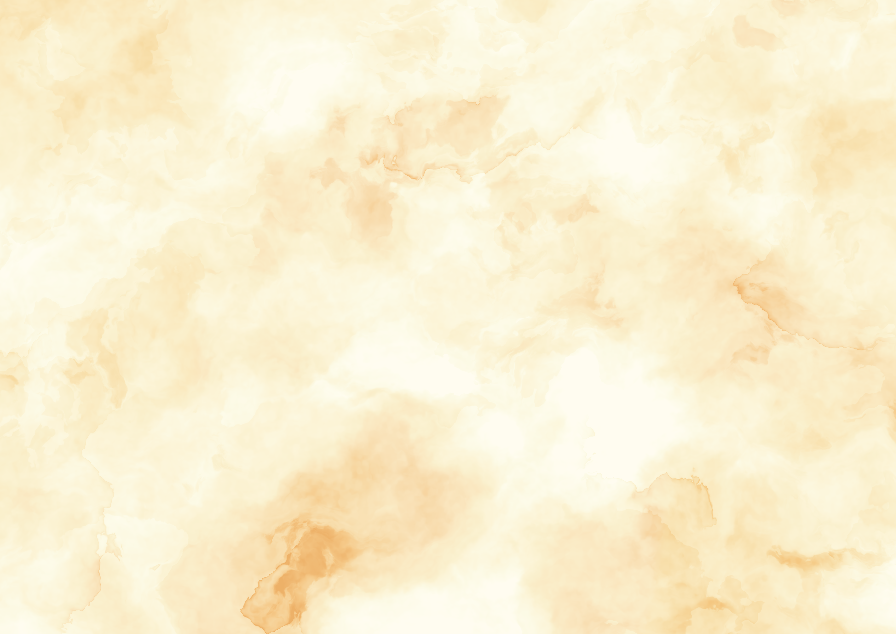
Write a WebGL 2 fragment shader that draws this texture.

```glsl
#version 300 es
precision highp float;
// Pale cream and amber watercolour washes with soft clouds, small blots and dried, hard-edged pools.
#define BASE_TONE 1.08
#define CLOUD_SCALE 3.7
#define CLOUD_CONTRAST 1.08
#define WASH_SCALE 4.2
#define WASH_STRENGTH 0.85
#define POOL_SCALE 3.8
#define POOL_STRENGTH 2.1
#define RIM_STRENGTH 1.1
#define BLOT_STRENGTH 1.5
#define WARP 0.08
#define BAND_ANGLE 0.3
#define GRAIN 0.34

uniform vec2 u_resolution;
out vec4 fragColor;

vec3 hash3(vec2 p) {
    vec3 q = fract(p.xyx * vec3(0.1031, 0.1030, 0.0973));
    q += dot(q, q.yxz + 33.33);
    return fract((q.xxy + q.yzz) * q.zyx);
}

// Smooth cellular noise: jittered cell values blended by distance, centred on zero
float cells(vec2 p) {
    vec2 id = floor(p), f = p - id;
    float sum = 0.0, total = 0.0;
    for (int y = -1; y <= 1; y++)
    for (int x = -1; x <= 1; x++) {
        vec2 o = vec2(x, y);
        vec3 h = hash3(id + o + 200.0);
        vec2 d = o + 0.15 + 0.7 * h.xy - f;
        float w = exp(-8.0 * dot(d, d));
        sum += w * (h.z - 0.5);
        total += w;
    }
    return sum / total;
}

// Layered cells, each octave turned and shifted
float clouds(vec2 p) {
    float sum = 0.0, amp = 1.0;
    for (int i = 0; i < 6; i++) {
        sum += amp * cells(p);
        p = mat2(1.62, 1.22, -1.22, 1.62) * p + 17.3;
        amp *= 0.54;
    }
    return sum;
}

// Colour ramp from bare paper to concentrated pigment
vec3 pigment(float tone) {
    vec3 ramp[8] = vec3[8](
        vec3(1.00, 0.99, 0.94), vec3(0.99, 0.98, 0.90), vec3(0.99, 0.96, 0.85),
        vec3(0.98, 0.94, 0.80), vec3(0.98, 0.91, 0.74), vec3(0.97, 0.87, 0.66),
        vec3(0.96, 0.79, 0.52), vec3(0.93, 0.70, 0.40));
    float t = clamp(tone + 1.0, 0.0, 6.999);
    int i = int(t);
    return mix(ramp[i], ramp[i + 1], t - float(i));
}

void main() {
    vec2 uv = gl_FragCoord.xy / u_resolution;
    vec2 p = gl_FragCoord.xy / u_resolution.y;

    // Bleeding distortion and a gentle slant
    vec2 bleed = vec2(clouds(p * 4.0 + 3.7), clouds(p * 4.0 + 41.2));
    vec2 q = p + WARP * bleed;
    float c = cos(BAND_ANGLE), s = sin(BAND_ANGLE);
    vec2 slant = mat2(c, -s, s, c) * q * vec2(0.85, 1.15);

    // Broad clouds, heavier toward the foot and right side
    float tone = BASE_TONE + CLOUD_CONTRAST * clouds(slant * CLOUD_SCALE + 8.4) / 0.287;
    tone += 0.8 * smoothstep(0.35, 0.0, uv.y) - 0.2 + 0.5 * (uv.x - 0.5);

    // Overlapping washes whose borders run from soft to crisp
    for (int i = 0; i < 3; i++) {
        vec2 shift = vec2(23.1, 11.7) * float(i + 1);
        float softness = smoothstep(-0.3, 0.15, cells(p * 3.5 + shift.yx));
        float h = clouds(slant * WASH_SCALE + shift);
        tone += WASH_STRENGTH * (smoothstep(0.0, mix(0.03, 0.4, softness), h) - 0.45);
    }

    // Dried pools: dark at the border, fading inward, with a thin rim
    float h = clouds(q * POOL_SCALE + 61.3) - 0.06;
    float place = cells(p * 2.6 + 29.6) + 0.16 * smoothstep(0.5, 0.1, uv.y);
    float gate = smoothstep(0.06, 0.3, place);
    float edge = smoothstep(0.0, 0.02, h);
    tone += gate * POOL_STRENGTH * edge * exp(-6.0 * max(h, 0.0));
    tone += gate * RIM_STRENGTH * exp(-abs(h - 0.012) / 0.012);

    // Small torn blots gathered in loose patches
    float blot = smoothstep(0.24, 0.5, clouds(slant * 11.0 + 90.7));
    tone += BLOT_STRENGTH * blot * smoothstep(-0.05, 0.2, cells(p * 3.2 + 53.9));

    // Paper grain and a faint rosy drift in the deeper tones
    tone += GRAIN * (cells(p * 110.0) + cells(p * 45.0 + 5.1));
    float blush = smoothstep(0.0, 0.35, cells(p * 3.0 + 77.0)) * smoothstep(1.5, 4.0, tone);
    vec3 color = pigment(tone) + blush * vec3(0.0, -0.012, 0.012);
    fragColor = vec4(color, 1.0);
}
```
